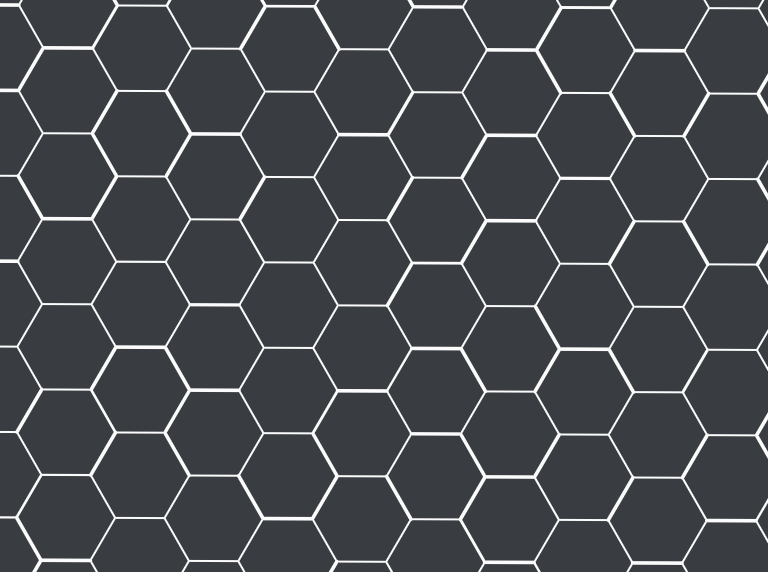
A WebGL 2 fragment shader for this pattern:

```glsl
#version 300 es
precision highp float;

uniform vec2 u_resolution;
out vec4 fragColor;

const vec3 SLATE = vec3(0.222, 0.237, 0.251);
const vec3 WHITE = vec3(0.985);

// Lattice placement, in canvas heights
const float PITCH = 0.1493;
const vec2 FIRST_CENTRE = vec2(0.1185, 0.8415);
const float TILT = 0.0045;

// Line half widths, in units of the pitch
const float THIN = 0.0117;
const float THICK = 0.0212;

const float SQRT3 = 1.7320508;
const float HALF_SIDE = 0.5 / SQRT3;
const float SIXTH_TURN = 1.0471976;

float hash(vec2 key) {
    vec3 q = fract(key.xyx * vec3(0.1031, 0.1030, 0.0973));
    q += dot(q, q.yzx + 33.33);
    return fract((q.x + q.y) * q.z);
}

// Centre of the flat-topped hexagon that contains p
vec2 nearestCentre(vec2 p) {
    vec2 size = vec2(SQRT3, 1.0);
    vec2 even = round(p / size) * size;
    vec2 odd = (floor(p / size) + 0.5) * size;
    return distance(p, even) < distance(p, odd) ? even : odd;
}

// Unit step to one of the six neighbours
vec2 neighbourStep(int i) {
    float angle = (float(i) + 0.5) * SIXTH_TURN;
    return vec2(cos(angle), sin(angle));
}

// Each edge is identified by its midpoint, so both sides agree on its width
float edgeHalfWidth(vec2 midpoint) {
    vec2 key = round(midpoint * vec2(4.0 / SQRT3, 4.0));
    return mix(THIN, THICK, smoothstep(0.6, 0.8, hash(key + 57.0)));
}

// Signed distance to the round-ended line between cells a and b
float edgeDistance(vec2 p, vec2 a, vec2 b) {
    vec2 midpoint = 0.5 * (a + b);
    vec2 across = b - a;
    vec2 along = vec2(-across.y, across.x);
    vec2 q = p - midpoint;
    float t = clamp(dot(q, along), -HALF_SIDE, HALF_SIDE);
    return length(q - along * t) - edgeHalfWidth(midpoint);
}

// Own six edges, plus the six that meet the cell at its corners
float honeycomb(vec2 p) {
    vec2 cell = nearestCentre(p);
    float d = 1.0;
    for (int i = 0; i < 6; i++) {
        vec2 a = cell + neighbourStep(i);
        vec2 b = cell + neighbourStep(i + 1);
        d = min(d, edgeDistance(p, cell, a));
        d = min(d, edgeDistance(p, a, b));
    }
    return d;
}

void main() {
    vec2 uv = gl_FragCoord.xy / u_resolution.y;
    float c = cos(TILT);
    float s = sin(TILT);
    vec2 p = (uv - FIRST_CENTRE) * mat2(c, -s, s, c) / PITCH;

    // Coverage over one pixel smooths the line edges
    float pixel = 1.0 / (u_resolution.y * PITCH);
    float line = clamp(0.5 - honeycomb(p) / pixel, 0.0, 1.0);
    fragColor = vec4(mix(SLATE, WHITE, line), 1.0);
}
```
